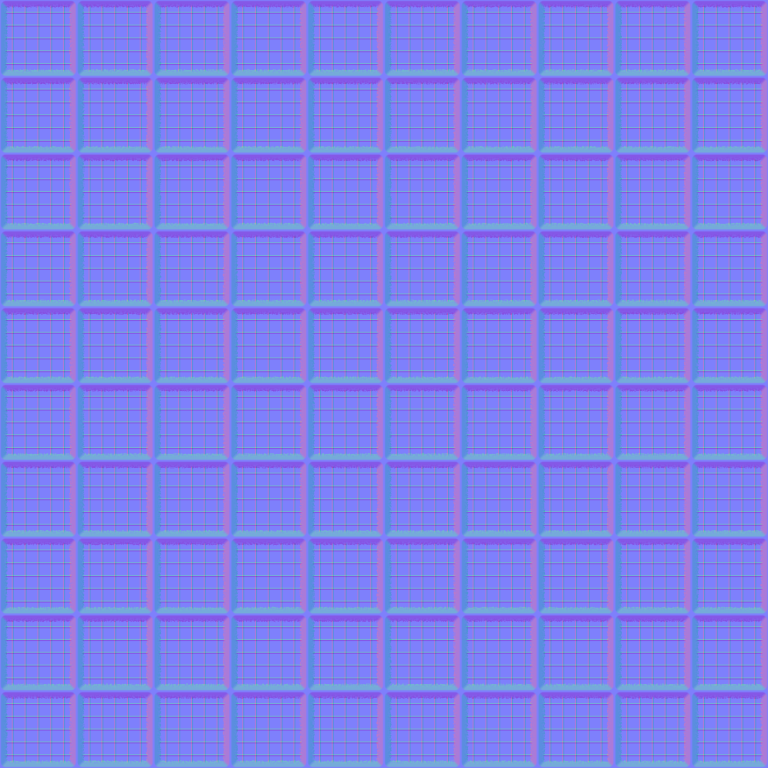
Give the GLSL for this texture map, as a Shadertoy shader.

```glsl
// Tangent-space normal map of square tiles with bevelled joints and a fine engraved grid.
#define TILES 10.0         // tiles across and down
#define CELLS 6.0          // engraved cells per tile side
#define BEVEL 0.092        // joint centre to tile face, in tiles
#define JOINT 0.026        // width of the ramp out of the joint, in tiles
#define LINE 0.085         // width of one engraved flank, in cells
#define GRAIN 0.70         // roughness of the bevels
#define GRAIN_FREQ 384.0   // grain lattice steps across the canvas
#define FLAT vec3(0.495, 0.500, 0.990)
#define EAST vec3(0.670, 0.480, 0.845)
#define WEST vec3(0.355, 0.555, 0.875)
#define NORTH vec3(0.520, 0.345, 0.905)
#define SOUTH vec3(0.460, 0.670, 0.850)

// Unit gradient at a lattice point, wrapping at the canvas edge
vec2 latticeGradient(vec2 cell) {
    uvec2 k = uvec2(mod(cell, GRAIN_FREQ));
    uint h = k.x * 1597u + k.y * 51749u + 977u;
    h = (h ^ (h >> 15u)) * 73244475u;
    h = (h ^ (h >> 13u)) * 19349663u;
    h ^= h >> 16u;
    float angle = float(h & 1023u) * 6.28318 / 1024.0;
    return vec2(cos(angle), sin(angle));
}

float gradientNoise(vec2 p) {
    vec2 i = floor(p), f = p - i;
    vec2 u = f * f * f * (f * (f * 6.0 - 15.0) + 10.0);
    vec2 e = vec2(1.0, 0.0);
    float a = dot(latticeGradient(i), f);
    float b = dot(latticeGradient(i + e.xy), f - e.xy);
    float c = dot(latticeGradient(i + e.yx), f - e.yx);
    float d = dot(latticeGradient(i + e.xx), f - e.xx);
    return mix(mix(a, b, u.x), mix(c, d, u.x), u.y);
}

// Share of a pixel-wide box around x that lies between lo and hi
vec2 coverage(vec2 x, float lo, float hi, vec2 pixel) {
    return clamp((min(x + 0.5 * pixel, hi) - max(x - 0.5 * pixel, lo)) / pixel, 0.0, 1.0);
}

// Tint for a surface leaning towards +x/+y (rise) or -x/-y (fall)
vec3 slopeTint(vec2 rise, vec2 fall) {
    return rise.x * (EAST - FLAT) + fall.x * (WEST - FLAT)
         + rise.y * (NORTH - FLAT) + fall.y * (SOUTH - FLAT);
}

void mainImage(out vec4 fragColor, in vec2 fragCoord) {
    vec2 uv = fragCoord / iResolution.xy;
    vec2 pixel = TILES / iResolution.xy;
    float soft = max(0.012, 0.5 * max(pixel.x, pixel.y));
    float grain = gradientNoise(uv * GRAIN_FREQ);

    // Tile with slightly rounded corners: depth inwards from the joint
    vec2 p = fract(uv * TILES) - 0.5;
    float radius = 0.075;
    vec2 q = abs(p) - (0.5 - radius);
    float depth = radius - length(max(q, 0.0)) - min(max(q.x, q.y), 0.0);

    // Outward lean, mitred softly along the diagonals
    float sideways = smoothstep(-0.035, 0.035, q.x - q.y);
    vec2 outward = sign(p) * vec2(sideways, 1.0 - sideways);

    // Bevel with a ragged inner edge
    float edge = BEVEL + 0.016 * grain;
    float face = smoothstep(edge - soft, edge + soft, depth);
    float bevel = smoothstep(0.0, JOINT, depth) * (1.0 - face);
    bevel *= 1.0 + GRAIN * grain * smoothstep(JOINT, BEVEL, depth);
    vec3 color = FLAT + bevel * slopeTint(max(outward, 0.0), max(-outward, 0.0));

    // Engraved grid, fading out over the bevel
    vec2 c = fract(uv * TILES * CELLS + 0.5) - 0.5;
    vec2 rise = coverage(c, -LINE, 0.0, pixel * CELLS);
    vec2 fall = coverage(c, 0.0, LINE, pixel * CELLS);
    float engraved = smoothstep(0.6 * BEVEL, 1.1 * BEVEL, depth);
    color += engraved * slopeTint(rise, fall);

    fragColor = vec4(clamp(color, 0.0, 1.0), 1.0);
}
```
